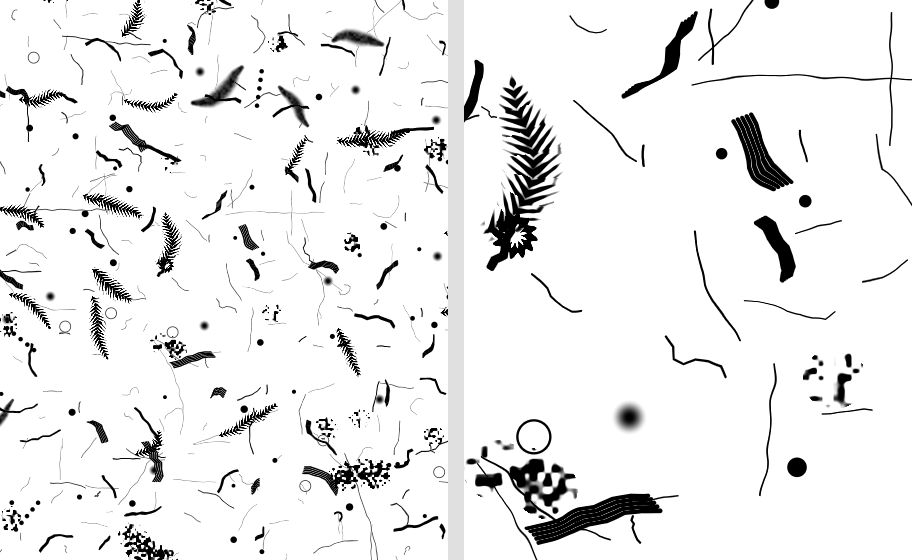
Left: the whole. Right: its middle third, enlarged.
This pattern is drawn by a WebGL 2 fragment shader. Its source:

```glsl
#version 300 es
precision highp float;
uniform vec2 u_resolution;
out vec4 fragColor;

// Lengths are fractions of the canvas height
const vec3 PAPER = vec3(1.0);
const vec3 INK = vec3(0.0);
const float TAU = 6.28319;
const int SEGMENTS = 7;
const int NIB_COPIES = 5;
const float HAIR_CELL = 0.06;
const float ARC_CELL = 0.27;
const float RIBBON_CELL = 0.108;
const float BRUSH_CELL = 0.15;
const float SPOT_CELL = 0.085;
const float RIBBON_DENSITY = 0.78;
const float RIBBON_HALF_WIDTH = 0.0013;
const float SPECK_FREQUENCY = 240.0;
const float BARB_PERIOD = 0.0062;
const float WOBBLE = 0.0035;

vec3 random3(vec2 cell, int seed) {
  uvec3 u = uvec3(ivec3(vec3(floor(cell), float(seed))) + 1000);
  u = u * 1664525u + 1013904223u;
  u.x += u.y * u.z; u.y += u.z * u.x; u.z += u.x * u.y;
  u ^= u >> 16u;
  u.x += u.y * u.z; u.y += u.z * u.x; u.z += u.x * u.y;
  return vec3(u >> 8u) / 16777216.0;
}

float noise(vec2 p, int seed) {
  vec2 i = floor(p), f = fract(p);
  f = f * f * (3.0 - 2.0 * f);
  vec2 e = vec2(1.0, 0.0);
  return mix(mix(random3(i, seed).x, random3(i + e.xy, seed).x, f.x),
             mix(random3(i + e.yx, seed).x, random3(i + e.xx, seed).x, f.x), f.y);
}

vec2 heading(float angle) { return vec2(cos(angle), sin(angle)); }
vec2 neighbour(int k) { return vec2(k % 3 - 1, k / 3 - 1); }

// Antialiased coverage; lines finer than a pixel fade to grey
float coverage(float d, float radius) {
  float px = 1.0 / u_resolution.y;
  return clamp((radius - d) / px + 0.5, 0.0, 1.0) * min(1.0, 2.0 * radius / px);
}

// Random walk: distance, position along it, signed side
vec3 walk(vec2 q, vec2 cell, int seed, float angle, float len, float bend) {
  float stride = len / float(SEGMENTS);
  vec2 start = -0.5 * len * heading(angle);
  vec3 best = vec3(9.0, 0.0, 0.0);
  for (int i = 0; i < SEGMENTS; i++) {
    angle += (random3(cell, seed + i).x - 0.5) * bend;
    vec2 dir = heading(angle);
    float along = clamp(dot(q - start, dir), 0.0, stride);
    vec2 off = q - start - dir * along;
    float d = length(off);
    if (d < best.x) best = vec3(d, float(i) * stride + along, dir.x * off.y - dir.y * off.x);
    start += dir * stride;
  }
  return best;
}

// Fine lines, about half of them upright or level
float hairs(vec2 p, float size, vec2 lengths, float bendScale, int seed) {
  float ink = 0.0;
  for (int k = 0; k < 9; k++) {
    vec2 cell = floor(p / size) + neighbour(k);
    vec3 place = random3(cell, seed), form = random3(cell, seed + 1);
    if (place.z > 0.88) continue;
    vec2 q = p - (cell + place.xy) * size;
    float len = mix(lengths.x, lengths.y, form.x * form.x);
    float angle = form.y * TAU;
    if (form.z < 0.5) angle = floor(form.y * 4.0) * TAU / 4.0;
    float bend = bendScale * mix(0.3, 2.6, pow(fract(form.z * 7.0), 3.0));
    float radius = mix(0.0004, 0.001, pow(fract(form.x * 13.0), 3.0));
    ink = max(ink, coverage(walk(q, cell, seed + 2, angle, len, bend).x, radius));
  }
  return ink;
}

// Pen strokes built from parallel copies along a slanted nib
float ribbons(vec2 p) {
  float ink = 0.0;
  for (int k = 0; k < 9; k++) {
    vec2 cell = floor(p / RIBBON_CELL) + neighbour(k);
    vec3 place = random3(cell, 100), form = random3(cell, 101), nib = random3(cell, 102);
    vec2 q = p - (cell + 0.1 + 0.8 * place.xy) * RIBBON_CELL;
    if (place.z > RIBBON_DENSITY || length(q) > 0.085) continue;
    float angle = (form.y - 0.6) * 1.6 + (form.z < 0.3 ? 1.4 : 0.0);
    float len = mix(0.02, 0.085, form.x);
    vec2 gap = heading(angle + mix(0.7, 2.0, nib.x)) * mix(0.0004, 0.0033, nib.y * nib.y);
    for (int j = 0; j < NIB_COPIES; j++) {
      vec2 shifted = q - gap * (float(j) - 2.0);
      float d = walk(shifted, cell, 103, angle, len, mix(0.5, 2.2, nib.z)).x;
      ink = max(ink, coverage(d, RIBBON_HALF_WIDTH));
    }
  }
  return ink;
}

// Broad marks: speckled bands, feathers, smudges, speckled patches
float brushes(vec2 p) {
  float ink = 0.0;
  float specks = noise(p * SPECK_FREQUENCY, 200);
  for (int k = 0; k < 9; k++) {
    vec2 cell = floor(p / BRUSH_CELL) + neighbour(k);
    vec3 place = random3(cell, 201), form = random3(cell, 202);
    float kind = place.z;
    if (kind > 0.85) continue;
    bool patchy = kind > 0.43, band = kind < 0.12;
    float len = patchy ? 0.055 * form.x * form.x : mix(0.06, 0.13, form.x);
    float radius = patchy ? 0.018 : band ? 0.026 : mix(0.01, 0.019, form.z);
    float angle = (form.y - 0.5) * (band ? 4.0 : 1.6);
    vec3 w = walk(p - (cell + place.xy) * BRUSH_CELL, cell, 203, angle, len, 0.9);
    if (!patchy && !band) radius *= 0.35 + 0.65 * sin(0.5 * TAU * w.y / len);
    float core = 1.0 - w.x / radius;
    if (core <= 0.0) continue;
    float mark;
    if (patchy || band) {
      float threshold = mix(0.83, band ? 0.38 : 0.52, sqrt(core));
      mark = smoothstep(-0.12, 0.12, specks - threshold);
    } else if (kind < 0.35) {
      float barbs = sin(TAU * (w.y - 0.8 * abs(w.z)) / BARB_PERIOD);
      mark = smoothstep(-0.4, 0.7, barbs + 2.4 * core - 1.2 + 0.8 * (specks - 0.5));
    } else {
      mark = smoothstep(0.0, 0.8, core) * (0.75 + 0.25 * specks);
    }
    ink = max(ink, mark);
  }
  return ink;
}

// Dots, blurred dots, rings, rosettes and rows of dots
float spots(vec2 p) {
  float ink = 0.0;
  for (int k = 0; k < 9; k++) {
    vec2 cell = floor(p / SPOT_CELL) + neighbour(k);
    vec3 place = random3(cell, 300), form = random3(cell, 301);
    vec2 q = p - (cell + place.xy) * SPOT_CELL;
    float d = length(q), kind = place.z, mark = 0.0;
    if (kind < 0.34) mark = coverage(d, mix(0.0032, 0.0066, form.x));
    else if (kind < 0.43) mark = 1.0 - smoothstep(0.001, 0.011, d);
    else if (kind < 0.5) mark = coverage(abs(d - 0.0098), 0.0007);
    else if (kind < 0.535) {
      float petals = sin(12.0 * atan(q.y, q.x) + 260.0 * d);
      mark = coverage(abs(d - 0.0088), 0.0032 + 0.0018 * petals);
    } else if (kind < 0.57) {
      vec2 dir = heading(form.y * TAU);
      float nearest = clamp(round(dot(q, dir) / 0.0155), -2.0, 2.0) * 0.0155;
      mark = coverage(length(q - dir * nearest), 0.004);
    }
    ink = max(ink, mark);
  }
  return ink;
}

void main() {
  vec2 p = gl_FragCoord.xy / u_resolution.y;
  vec2 shaky = p + WOBBLE * (vec2(noise(p * 75.0, 1), noise(p * 75.0, 2)) - 0.5);
  float ink = hairs(shaky, HAIR_CELL, vec2(0.012, 0.085), 1.0, 10);
  ink = max(ink, hairs(shaky, ARC_CELL, vec2(0.12, 0.3), 0.6, 40));
  ink = max(ink, ribbons(shaky));
  ink = max(ink, brushes(p));
  ink = max(ink, spots(p));
  fragColor = vec4(mix(PAPER, INK, ink), 1.0);
}
```
